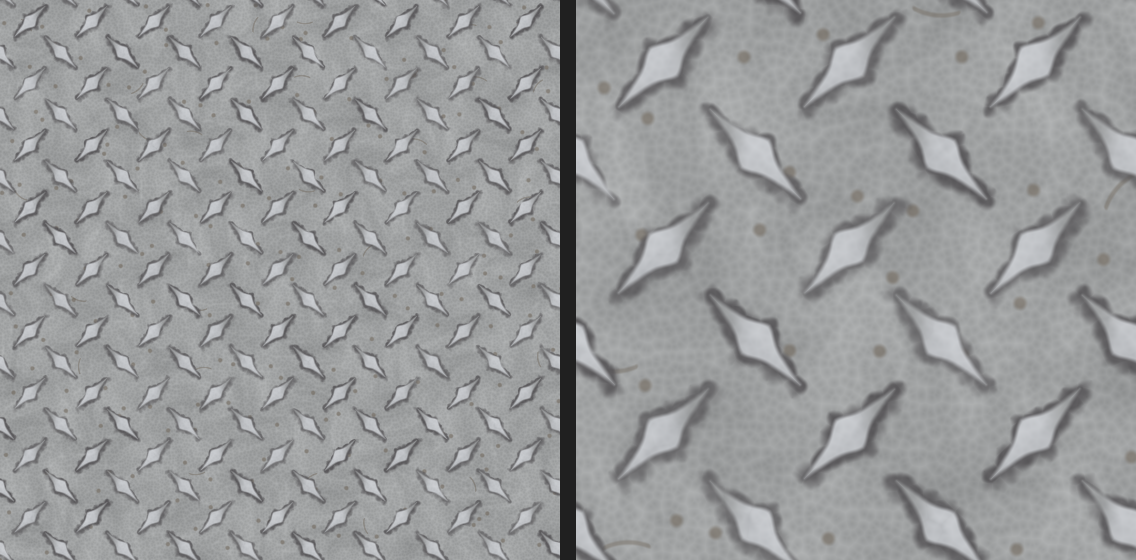
Left, the full canvas; right, a detail of the centre.
Give the GLSL for this texture, as a Shadertoy shader.

```glsl
// Worn steel tread plate: two interleaved lattices of raised diamond studs,
// leaning right and left, each with a ragged dirt rim and shaded tips.
// Layered sines cloud the metal; cellular noise adds grain and ragged grime.

#define REPEATS 9.035        // studs of each lean across the canvas
#define STUD_HALF 0.34       // half length of a stud, in repeats
#define STUD_TAPER 0.064     // half width of the tapering blade
#define STUD_BULGE 0.040     // extra half width at the middle
#define GRIME_REACH 0.055    // width of the dirt rim
#define CLOUDINESS 0.050
#define GRAIN 0.065
#define STEEL vec3(0.622, 0.630, 0.632)
#define BRIGHT vec3(0.745, 0.755, 0.770)
#define GRIME vec3(0.335, 0.328, 0.338)
#define RUST vec3(0.43, 0.39, 0.34)

vec2 hash2(vec2 p) {
    vec2 k = vec2(dot(p, vec2(127.1, 311.7)), dot(p, vec2(269.5, 183.3)));
    return fract(sin(k) * 43758.55);
}

// Distance to the nearest scattered point
float cellular(vec2 p) {
    vec2 cell = floor(p), f = fract(p);
    float nearest = 2.0;
    for (int y = -1; y <= 1; y++)
        for (int x = -1; x <= 1; x++) {
            vec2 o = vec2(x, y);
            nearest = min(nearest, length(o + hash2(cell + o) - f));
        }
    return nearest;
}

// Rotated, warped layers of sines
float clouds(vec2 p) {
    float sum = 0.0, amp = 0.5;
    for (int i = 0; i < 5; i++) {
        p = mat2(0.8, 0.6, -0.6, 0.8) * p * 1.7 + 1.3;
        p += 0.7 * sin(p.yx + float(i));
        sum += amp * sin(p.x) * sin(p.y);
        amp *= 0.7;
    }
    return sum;
}

// Signed distance to a stud lying along x, swollen at its middle
float studDistance(vec2 q) {
    q = abs(q);
    float t = q.x / STUD_HALF;
    float halfWidth = STUD_TAPER * max(1.0 - t, 0.0) + STUD_BULGE * exp(-18.0 * t * t);
    vec2 edge = vec2(q.x - STUD_HALF, (q.y - halfWidth) * 0.95);
    return length(max(edge, 0.0)) + min(max(edge.x, edge.y), 0.0);
}

// Sparse short scratches, one candidate per cell
float scratches(vec2 p) {
    vec2 cell = floor(p), rnd = hash2(cell + 31.0);
    vec2 q = fract(p) - 0.35 - 0.3 * hash2(cell + 57.0);
    float angle = 6.2832 * rnd.x;
    q = mat2(cos(angle), sin(angle), -sin(angle), cos(angle)) * q;
    q.y += 1.5 * q.x * q.x;
    q.x -= clamp(q.x, -0.13, 0.13);
    return step(0.72, rnd.y) * (1.0 - smoothstep(0.004, 0.022, length(q)));
}

void mainImage(out vec4 fragColor, in vec2 fragCoord) {
    vec2 p = fragCoord / iResolution.y;
    float soft = max(1.2 * REPEATS / iResolution.y, 0.016);

    // Clouded, grainy sheet with scratches and specks
    float cloud = clouds(p * 20.0);
    float grain = cellular(p * 190.0) - 0.45;
    float ragged = cellular(p * 85.0) - 0.45;
    vec3 color = STEEL + CLOUDINESS * cloud + GRAIN * grain;
    color = mix(color, RUST, 0.4 * scratches(p * 10.0));
    color = mix(color, RUST, 0.55 * (1.0 - smoothstep(0.03, 0.08, cellular(p * 15.0))));

    // One lattice per lean
    for (int k = 0; k < 2; k++) {
        float lean = k == 0 ? 1.0 : -1.0;
        vec2 center = k == 0 ? vec2(0.482, 0.690) : vec2(0.976, 0.195);
        vec2 grid = p * REPEATS - center + 0.5;
        vec2 local = fract(grid) - 0.5;
        vec2 wear = hash2(floor(grid) + 17.0 * lean);

        // x runs to the upper tip, y to the lower flank
        vec2 q = vec2(lean * local.x + local.y, lean * local.x - local.y) * 0.7071;
        q.y += 0.010 * (wear.x - 0.5) * sin(q.x * 14.0 + 6.0 * wear.y);
        float d = studDistance(q);

        // Ragged dirt rim, wider below
        float lower = smoothstep(-0.05, 0.08, q.y);
        float reach = GRIME_REACH * (0.8 + 0.55 * lower + 0.3 * wear.x);
        float rim = 1.0 - smoothstep(0.15 * reach, reach, d + 0.055 * ragged + 0.012 * cloud);
        color = mix(color, GRIME + 0.04 * grain, rim * (0.62 + 0.3 * wear.y));

        // Polished face with greyer tips and a faint ridge
        float tip = smoothstep(0.03, 0.24, q.x + 0.6 * q.y);
        float foot = smoothstep(0.15, 0.33, -q.x);
        vec3 face = mix(BRIGHT, STEEL * 0.93, 0.85 * tip + 0.3 * foot);
        face += 0.025 * smoothstep(-0.03, 0.03, -q.y) + 0.03 * grain + 0.02 * cloud;
        face -= 0.04 * wear.x * smoothstep(0.1, 0.5, ragged);
        color = mix(color, face, 1.0 - smoothstep(-soft, soft, d));
    }
    fragColor = vec4(clamp(color, 0.0, 1.0), 1.0);
}
```
